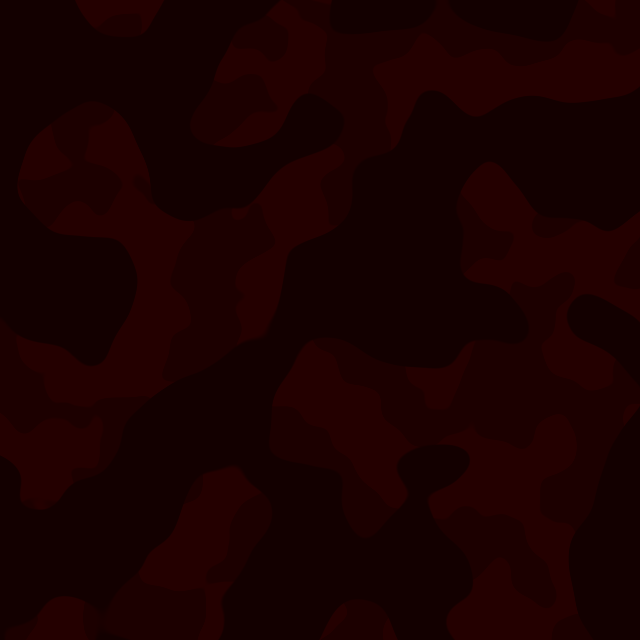
A three.js fragment shader for this pattern:

```glsl
varying vec2 vUv;

const vec3 LIGHT_RED = vec3(0.143, 0.0, 0.0);
const vec3 MID_RED = vec3(0.108, 0.0, 0.0);
const vec3 DEEP_RED = vec3(0.076, 0.0, 0.0);

// Unit gradient with a random direction for each lattice point
vec2 latticeGradient(vec2 cell) {
  vec2 p = fract(cell * vec2(0.1031, 0.1137));
  p += dot(p, p.yx + 33.33);
  float angle = 6.28318 * fract((p.x + p.y) * p.x * 7.31);
  return vec2(cos(angle), sin(angle));
}

float cornerRamp(vec2 cell, vec2 local, vec2 corner) {
  return dot(latticeGradient(cell + corner), local - corner);
}

float gradientNoise(vec2 p) {
  vec2 cell = floor(p);
  vec2 f = fract(p);
  vec2 blend = f * f * f * (f * (f * 6.0 - 15.0) + 10.0);
  float low = mix(cornerRamp(cell, f, vec2(0.0, 0.0)),
                  cornerRamp(cell, f, vec2(1.0, 0.0)), blend.x);
  float high = mix(cornerRamp(cell, f, vec2(0.0, 1.0)),
                   cornerRamp(cell, f, vec2(1.0, 1.0)), blend.x);
  return mix(low, high, blend.y);
}

// Broad noise with a weaker, rotated finer layer
float blobField(vec2 uv, float frequency, float detail, vec2 offset) {
  vec2 p = uv * frequency + offset;
  vec2 finer = mat2(1.6, 1.2, -1.2, 1.6) * p + 17.3;
  return gradientNoise(p) + detail * gradientNoise(finer);
}

// Coverage above a level, with a narrow smooth edge
float patchMask(float field, float level, float softness) {
  return smoothstep(level - softness, level + softness, field);
}

void main() {
  // Small mid-toned patches lie under large deep ones
  float midField = blobField(vUv, 8.5, 0.40, vec2(41.7, 23.2));
  float deepField = blobField(vUv, 5.0, 0.30, vec2(12.4, 67.8));

  vec3 color = LIGHT_RED;
  color = mix(color, MID_RED, patchMask(midField, 0.03, 0.012));
  color = mix(color, DEEP_RED, patchMask(deepField, 0.03, 0.008));
  gl_FragColor = vec4(color, 1.0);
}
```
